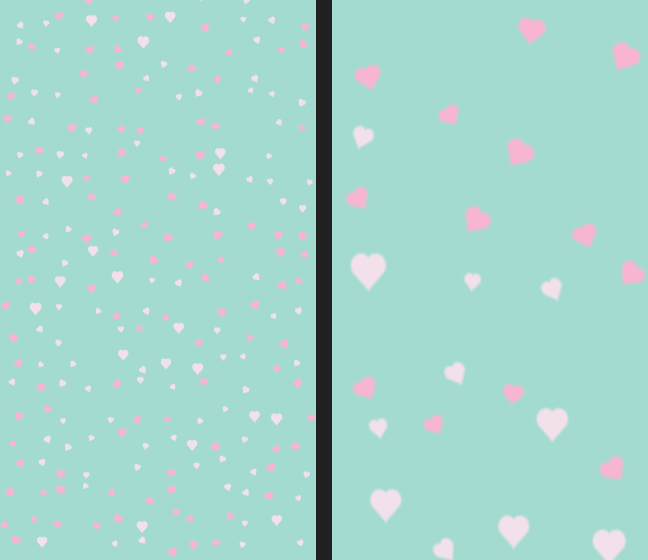
Left, the full canvas; right, a detail of the centre.
Give the GLSL for this pattern, as a Shadertoy shader.

```glsl
float hash(vec2 p) {
    return fract(sin(dot(p, vec2(127.1, 311.7))) * 43758.5453);
}

float dot2(vec2 v) { return dot(v, v); }

// Signed distance to a heart whose tip is at the origin
float heartDistance(vec2 p) {
    p.x = abs(p.x);
    if (p.x + p.y > 1.0) return length(p - vec2(0.25, 0.75)) - 0.3536;
    float edge = min(dot2(p - vec2(0.0, 1.0)), dot2(p - 0.5 * max(p.x + p.y, 0.0)));
    return sqrt(edge) * sign(p.x - p.y);
}

void mainImage(out vec4 fragColor, in vec2 fragCoord) {
    const vec3 mint = vec3(0.64, 0.86, 0.82);
    const vec3 pink = vec3(0.97, 0.71, 0.82);
    const vec3 blush = vec3(0.95, 0.88, 0.92);

    // Twelve cells across the canvas
    vec2 uv = fragCoord / iResolution.x * 12.0;
    float softness = max(0.03, 8.5 / iResolution.x);
    vec3 color = mint;

    // One jittered heart per cell, with some cells left empty
    for (int y = -1; y <= 1; y++)
    for (int x = -1; x <= 1; x++) {
        vec2 cell = floor(uv) + vec2(x, y);
        if (hash(cell + 3.7) > 0.86) continue;

        vec2 jitter = vec2(hash(cell + 17.3), hash(cell + 41.9)) - 0.5;
        vec2 p = uv - cell - 0.5 - 0.64 * jitter;
        float kind = hash(cell + 71.3);
        float vary = hash(cell + 93.1);
        bool isPink = kind < 0.46;
        bool isLarge = kind > 0.88;

        // Large hearts stand upright, the others tilt either way
        float size = isPink ? mix(0.19, 0.31, sqrt(vary))
                   : isLarge ? mix(0.37, 0.43, vary) : mix(0.20, 0.27, vary);
        float tilt = isLarge ? 0.0 : (hash(cell + 57.7) - 0.5) * 1.5;
        float c = cos(tilt), s = sin(tilt);
        p = mat2(c, -s, s, c) * p / size;
        p.x *= isPink ? 1.02 : 1.16;

        float d = heartDistance(p + vec2(0.0, 0.55)) * size;
        float cover = 1.0 - smoothstep(-softness, softness, d);
        color = mix(color, isPink ? pink : blush, cover);
    }
    fragColor = vec4(color, 1.0);
}
```
